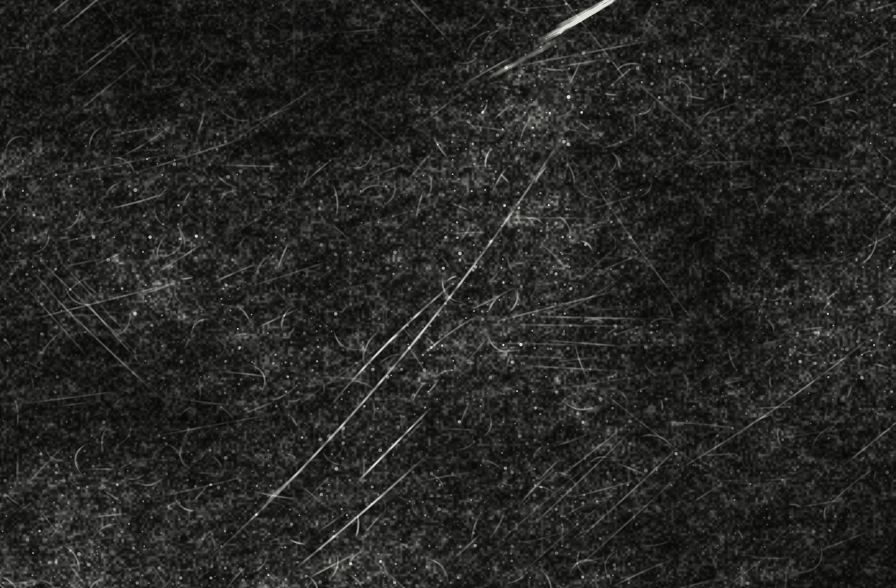
This texture is drawn by a WebGL 1 fragment shader. Its source:

```glsl
precision highp float;
// Worn black film surface: mottled grain, dust, curled fibres and pale scratches.
uniform vec2 u_resolution;

const vec3 TINT = vec3(1.0, 1.0, 0.972);
const float BASE_TONE = 0.118;
const float SCRATCH_TONE = 0.88;

float hash(vec2 p) {
  vec3 a = fract(p.xyx * 0.1031);
  a += dot(a, a.yzx + 33.33);
  return fract((a.x + a.y) * a.z);
}

vec2 hash2(vec2 p) {
  return vec2(hash(p), hash(p + 57.3));
}

// Value noise centred on zero
float noise(vec2 p) {
  vec2 i = floor(p);
  vec2 f = fract(p);
  f = f * f * (3.0 - 2.0 * f);
  float low = mix(hash(i), hash(i + vec2(1.0, 0.0)), f.x);
  float high = mix(hash(i + vec2(0.0, 1.0)), hash(i + 1.0), f.x);
  return mix(low, high, f.y) - 0.5;
}

float fbm(vec2 p) {
  float sum = 0.0;
  float gain = 1.0;
  for (int i = 0; i < 4; i++) {
    sum += gain * noise(p);
    p = mat2(1.6, 1.2, -1.2, 1.6) * p + 7.7;
    gain *= 0.6;
  }
  return sum;
}

vec2 rotate(vec2 p, float angle) {
  float c = cos(angle);
  float s = sin(angle);
  return vec2(c * p.x + s * p.y, c * p.y - s * p.x);
}

// One tapered, slightly broken scratch; p is relative to its middle
float stroke(vec2 p, float angle, float halfLength, float width, float bend, float pixel) {
  vec2 q = rotate(p, angle);
  float d = abs(q.y - bend * q.x * q.x);
  if (d > width + pixel || abs(q.x) > halfLength) return 0.0;
  float line = 1.0 - smoothstep(max(width - pixel, 0.0), width + pixel, d);
  float taper = 1.0 - smoothstep(0.35 * halfLength, halfLength, abs(q.x));
  float wear = 0.75 + 0.9 * noise(vec2(q.x * 70.0, angle * 91.0 + halfLength * 300.0));
  return line * taper * wear;
}

// Random scratches, one for each grid cell
float scatter(vec2 p, float cell, float angle, float spread, float bend, float pixel) {
  vec2 home = floor(p / cell);
  float sum = 0.0;
  for (int y = -1; y <= 1; y++) {
    for (int x = -1; x <= 1; x++) {
      vec2 id = home + vec2(float(x), float(y));
      vec2 key = id + vec2(cell * 371.0, angle * 53.0);
      vec2 a = hash2(key);
      vec2 b = hash2(key + 19.1);
      float halfLength = cell * mix(0.25, 0.85, a.x * b.y);
      float turn = angle + spread * (b.x - 0.5);
      float light = mix(0.15, 1.0, b.y * b.y);
      sum += light * stroke(p - (id + a) * cell, turn, halfLength, 0.0013, bend * (a.y - 0.5), pixel);
    }
  }
  return sum;
}

// Near-parallel scratches made by one scrape
float bundle(vec2 p, float angle, float halfLength, float spread, float width, float pixel) {
  float sum = 0.0;
  for (int i = 0; i < 6; i++) {
    vec2 key = vec2(float(i) * 3.7, angle * 31.0 + spread * 90.0);
    vec2 r = hash2(key) - 0.5;
    vec2 offset = rotate(vec2(r.x * halfLength, (float(i) / 5.0 - 0.5 + 0.3 * r.y) * spread), -angle);
    float reach = halfLength * (0.75 + 0.5 * r.y);
    sum += (0.7 + 0.6 * r.x) * stroke(p - offset, angle + 0.12 * r.y, reach, width, 0.3 * r.x, pixel);
  }
  return sum;
}

// Pale dust points
float dust(vec2 p, float cells, float share, float pixel) {
  vec2 id = floor(p * cells);
  vec2 r = hash2(id + cells);
  vec2 d = (fract(p * cells) - 0.25 - 0.5 * r) / cells;
  float radius = mix(0.0008, 0.0028, r.x * r.x);
  float dot1 = 1.0 - smoothstep(radius - pixel * 0.5, radius + pixel, length(d));
  return dot1 * step(hash(id + 8.8), share) * mix(0.2, 0.75, r.y * r.y);
}

void main() {
  float pixel = 1.0 / u_resolution.y;
  vec2 p = gl_FragCoord.xy * pixel;

  // Dark mottled ground with fine grain
  float cloud = fbm(p * 3.2 + 2.0);
  float grain = 1.45 * noise(p * 230.0) + 0.75 * noise(p * 115.0 + 31.0);
  float smear = 0.6 * noise(rotate(p, 0.2) * vec2(22.0, 90.0)) + 0.5 * noise(p * 45.0);
  float tone = BASE_TONE * exp(grain + smear + 0.75 * cloud);

  // Faint marks gather where the ground is worn
  float worn = clamp(0.8 + 1.4 * cloud, 0.25, 1.5);
  float marks = 0.5 * scatter(p, 0.34, 0.72, 0.4, 0.5, pixel);
  marks += 0.4 * scatter(p, 0.2, 0.17, 0.4, 0.4, pixel);
  marks += 0.35 * scatter(p, 0.29, -0.8, 0.5, 0.3, pixel);
  marks += 0.45 * worn * scatter(p, 0.085, 0.35, 1.1, 3.0, pixel);
  marks += 0.5 * worn * scatter(p, 0.045, 0.0, 6.0, 45.0, pixel);
  marks += worn * (dust(p, 38.0, 0.35, pixel) + 0.7 * dust(p + 3.0, 80.0, 0.2, pixel));

  // Scrapes
  marks += 0.5 * bundle(p - vec2(0.97, 0.417), -0.04, 0.14, 0.08, 0.0014, pixel);
  marks += 0.95 * bundle(p - vec2(0.95, 0.945), 0.54, 0.15, 0.016, 0.0025, pixel);
  marks += 0.4 * bundle(p - vec2(0.14, 0.47), -0.8, 0.17, 0.07, 0.0013, pixel);
  marks += 0.4 * bundle(p - vec2(1.0, 0.15), 0.72, 0.17, 0.16, 0.0013, pixel);
  marks += 0.45 * bundle(p - vec2(0.16, 0.94), 0.65, 0.1, 0.2, 0.0015, pixel);

  // Long bowed gouge and its bright companions
  marks += 0.85 * stroke(p - vec2(0.685, 0.395), 0.877, 0.56, 0.0018, 0.14, pixel);
  marks += 1.1 * stroke(p - vec2(0.667, 0.424), 0.78, 0.17, 0.0017, -0.3, pixel);
  marks += stroke(p - vec2(0.667, 0.24), 0.79, 0.1, 0.0017, 0.0, pixel);
  marks += stroke(p - vec2(0.61, 0.123), 0.71, 0.17, 0.0017, 0.1, pixel);

  tone = mix(tone, SCRATCH_TONE, clamp(marks, 0.0, 1.0));
  gl_FragColor = vec4(tone * TINT, 1.0);
}
```
